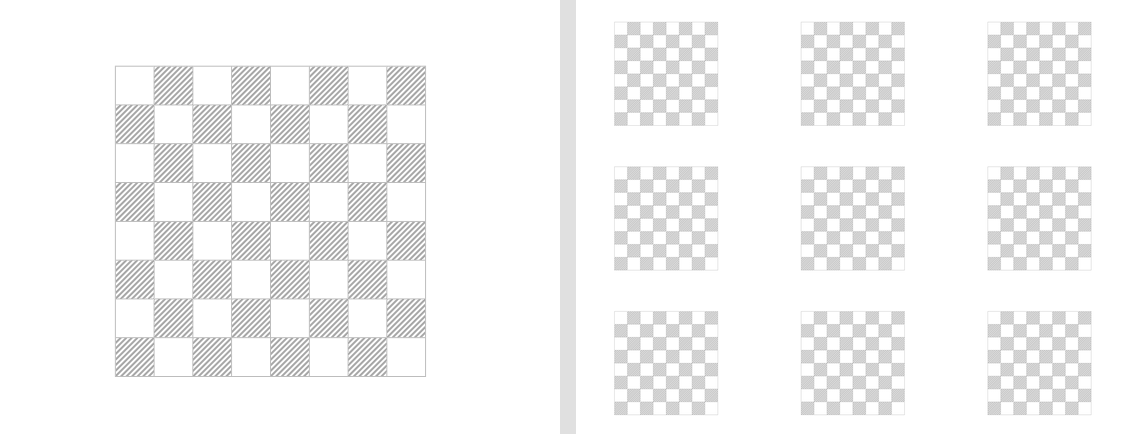
Left, the tile; right, the same tile 3 across and 3 down.
Write a Shadertoy shader that draws this pattern.

```glsl
// Checkerboard of eight by eight squares, alternately plain and diagonally hatched, on white.

const float CELLS = 8.0;             // squares along each side
const float CELL_SIZE = 0.0894;      // side of a square, in canvas heights
const vec2 BOARD_CENTER = vec2(0.483, 0.490);
const float STRIPES_PER_CELL = 7.0;
const float STRIPE_DUTY = 0.51;      // inked part of each stripe period
const float LINE_WIDTH = 0.019;      // grid line, in squares
const vec3 PAPER = vec3(1.0);
const vec3 INK = vec3(0.65);

// Share of a pixel at signed distance d from the axis of a band that the band covers.
float bandCoverage(float d, float width, float pixel) {
    float low = max(d - 0.5 * pixel, -0.5 * width);
    float high = min(d + 0.5 * pixel, 0.5 * width);
    return max(high - low, 0.0) / pixel;
}

// Smooth square wave: +1 in even squares, -1 in odd ones.
float alternate(float x, float pixel) {
    float d = 0.5 - abs(mod(x + 0.5, 2.0) - 1.0);
    return clamp(2.0 * d / pixel, -1.0, 1.0);
}

float checker(vec2 p, float pixel) {
    return 0.5 + 0.5 * alternate(p.x, pixel) * alternate(p.y, pixel);
}

// Stripes rising to the right, a whole number per square.
float hatch(vec2 p, float pixel) {
    float u = (p.x - p.y) * STRIPES_PER_CELL;
    float footprint = min(pixel * STRIPES_PER_CELL * sqrt(2.0), 1.0 - STRIPE_DUTY);
    return bandCoverage(u - round(u), STRIPE_DUTY, footprint);
}

// Square region of the board, widened by a margin.
float boardMask(vec2 p, float margin, float pixel) {
    vec2 d = p - 0.5 * CELLS;
    float side = CELLS + margin;
    return bandCoverage(d.x, side, pixel) * bandCoverage(d.y, side, pixel);
}

// Thin rules between the squares and around the board.
float gridLines(vec2 p, float pixel) {
    vec2 d = p - round(clamp(p, 0.0, CELLS));
    float across = bandCoverage(d.x, LINE_WIDTH, pixel);
    float down = bandCoverage(d.y, LINE_WIDTH, pixel);
    vec2 c = p - 0.5 * CELLS;
    across *= bandCoverage(c.y, CELLS + LINE_WIDTH, pixel);
    down *= bandCoverage(c.x, CELLS + LINE_WIDTH, pixel);
    return max(across, down);
}

void mainImage(out vec4 fragColor, in vec2 fragCoord) {
    // Board coordinates: one unit per square, zero at the lower left corner
    vec2 fromCenter = (fragCoord - BOARD_CENTER * iResolution.xy) / iResolution.y;
    vec2 p = fromCenter / CELL_SIZE + 0.5 * CELLS;
    float pixel = 1.0 / (iResolution.y * CELL_SIZE);

    // Hatched squares, then the rules over them
    float ink = hatch(p, pixel) * checker(p, pixel) * boardMask(p, 0.0, pixel);
    ink = max(ink, gridLines(p, pixel));

    fragColor = vec4(mix(PAPER, INK, ink), 1.0);
}
```
